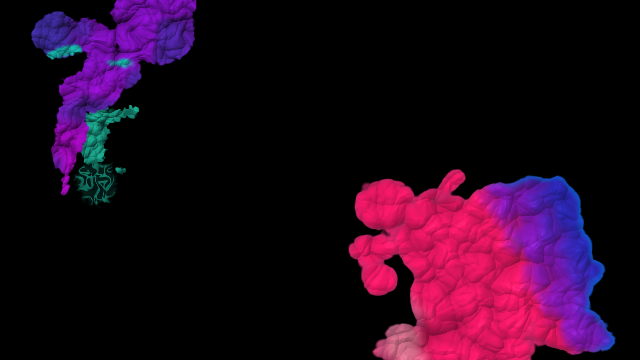
Reproduce this background procedurally as a WebGL 1 fragment shader.

```glsl
precision highp float;
// Two plumes of coloured ink on black: violet and teal hanging from the top left,
// pink turning to blue rising at the lower right. Smoothly joined ellipses give the
// mass, overlapping cellular puffs displace its edge and supply relief for lighting.
uniform vec2 u_resolution;

#define PINK_PUFF 8.5
#define VIOLET_PUFF 5.2
#define EDGE_SWELL 1.7
#define RELIEF 0.42
#define JOIN 1.6
#define WARP 1.5
#define LIGHT vec3(-0.42, 0.55, 0.72)

float hash(vec2 p) {
  p = fract(p * vec2(0.1031, 0.1137));
  p += dot(p, p.yx + 33.33);
  return fract((p.x + p.y) * p.x * 17.3);
}

float noise(vec2 p) {
  vec2 i = floor(p), f = fract(p);
  f = f * f * (3.0 - 2.0 * f);
  return mix(mix(hash(i), hash(i + vec2(1, 0)), f.x),
             mix(hash(i + vec2(0, 1)), hash(i + vec2(1, 1)), f.x), f.y);
}

// Tallest of the overlapping domes around p
float puffs(vec2 p) {
  vec2 cell = floor(p);
  float top = -1.0;
  for (int j = -1; j <= 1; j++)
    for (int i = -1; i <= 1; i++) {
      vec2 c = cell + vec2(i, j);
      vec2 r = p - c - vec2(hash(c + 11.0), hash(c + 47.0));
      top = max(top, 1.0 + 0.4 * hash(c + 83.0) - 1.6 * dot(r, r));
    }
  return top;
}

// Billow height, centred near zero; size is the width of a large puff
float billow(vec2 p, float size) {
  vec2 w = vec2(noise(p * 0.23), noise(p * 0.23 + 31.0)) - 0.5;
  vec2 q = (p + w * 2.0 * WARP) / size + 20.0;
  return puffs(q) + 0.36 * puffs(q * 2.3 + 7.0) + 0.1 * noise(q * 9.0) - 1.4;
}

float ellipse(vec2 p, vec2 c, vec2 r) {
  return (length((p - c) / r) - 1.0) * min(r.x, r.y);
}

float strand(vec2 p, vec2 a, vec2 b, float r) {
  vec2 v = b - a;
  return length(p - a - v * clamp(dot(p - a, v) / dot(v, v), 0.0, 1.0)) - r;
}

float join(float a, float b) {
  float h = max(JOIN - abs(a - b), 0.0) / JOIN;
  return min(a, b) - h * h * JOIN * 0.25;
}

float pinkMass(vec2 p) {
  float d = ellipse(p, vec2(107, 43), vec2(8.6, 8.4));
  d = join(d, ellipse(p, vec2(103.5, 31), vec2(6.6, 5)));
  d = join(d, ellipse(p, vec2(105.5, 22.5), vec2(5)));
  d = join(d, ellipse(p, vec2(124, 34), vec2(15, 12)));
  d = join(d, ellipse(p, vec2(138, 40.5), vec2(9.5, 8.3)));
  d = join(d, strand(p, vec2(117, 43), vec2(127, 50.5), 2.2));
  d = join(d, ellipse(p, vec2(132, 18), vec2(18, 19)));
  d = join(d, ellipse(p, vec2(127, 3), vec2(22, 10)));
  d = join(d, ellipse(p, vec2(150.5, 41.5), vec2(11, 10.5)));
  d = join(d, ellipse(p, vec2(154, 25), vec2(11, 18)));
  d = join(d, ellipse(p, vec2(163.5, 25.5), vec2(5, 3.5)));
  return join(d, ellipse(p, vec2(159, 7.5), vec2(12, 6.5)));
}

float violetMass(vec2 p) {
  float d = ellipse(p, vec2(43, 94), vec2(12.5, 12));
  d = join(d, ellipse(p, vec2(15.7, 90), vec2(6.6)));
  d = join(d, ellipse(p, vec2(25, 90), vec2(7.5, 4.6)));
  d = join(d, ellipse(p, vec2(31, 80.5), vec2(8, 6.5)));
  d = join(d, ellipse(p, vec2(24.5, 74.5), vec2(8, 6)));
  d = join(d, ellipse(p, vec2(20, 65), vec2(4.3, 7.5)));
  d = join(d, ellipse(p, vec2(18, 57), vec2(3.6, 4.8)));
  return max(join(d, strand(p, vec2(18.8, 53), vec2(17.6, 46), 0.8)), p.x - 54.5);
}

float tealMass(vec2 p) {
  float d = ellipse(p, vec2(26.5, 64), vec2(3.8, 7.5));
  d = join(d, ellipse(p, vec2(25.5, 57), vec2(3)));
  d = join(d, strand(p, vec2(28, 68), vec2(36.5, 68.5), 1.6));
  return min(d, ellipse(p, vec2(34.3, 52.3), vec2(1.6, 0.7)));
}

// Lit relief: x is the height, y the brightness
vec2 relief(vec2 p, float size) {
  float h = billow(p, size), e = 0.15;
  vec2 slope = vec2(billow(p + vec2(e, 0), size), billow(p + vec2(0, e), size)) - h;
  vec3 n = normalize(vec3(-slope / e * size * RELIEF, 1.0));
  return vec2(h, 0.55 + 0.4 * dot(n, normalize(LIGHT)) + 0.22 * h);
}

void main() {
  // Percent of canvas height, y upward
  vec2 p = gl_FragCoord.xy * 100.0 / u_resolution.y;
  float aa = 100.0 / u_resolution.y;
  vec3 col = vec3(0.0);

  // Teal ink and its unravelling threads
  vec2 small = relief(p, VIOLET_PUFF);
  vec3 teal = mix(vec3(0.02, 0.3, 0.3), vec3(0.12, 0.72, 0.6), small.y);
  float d = tealMass(p) - 1.2 * small.x + 1.2 * (noise(p * 1.3) - 0.5);
  col = mix(col, teal * small.y, smoothstep(aa, -aa, d));
  vec2 w = p + 3.0 * vec2(noise(p * 0.4), noise(p * 0.4 + 9.0));
  float thread = 1.0 - smoothstep(0.05, 0.22, abs(noise(w * vec2(0.9, 0.6)) - 0.5));
  float veil = smoothstep(0.8, -1.0, ellipse(p, vec2(27, 49.5), vec2(5.5, 6.0)) + 2.0 * noise(w) - 1.0);
  col = mix(col, teal * 0.8, veil * (0.2 + 0.7 * thread));

  // Violet plume with indigo left end and teal streaks
  d = max(violetMass(p) - 1.2 * small.x + 0.7 * (noise(p * 1.1) - 0.5), p.x - 54.5);
  vec3 ink = mix(vec3(0.7, 0.04, 0.8), vec3(0.55, 0.07, 0.82), smoothstep(55.0, 85.0, p.y));
  float indigo = smoothstep(26.0, 16.0, p.x) * smoothstep(78.0, 86.0, p.y);
  indigo = max(indigo, 0.75 * smoothstep(0.45, 0.8, noise(p * 0.13 + 4.0)));
  ink = mix(ink, vec3(0.26, 0.18, 0.66), indigo);
  float streak = min(strand(p, vec2(14, 84.5), vec2(21.5, 86.5), 1.3),
                     ellipse(p, vec2(33.5, 82.5), vec2(4, 1.6)) + 0.6);
  ink = mix(ink, vec3(0.1, 0.75, 0.72), smoothstep(0.7, -0.5, streak - small.x));
  col = mix(col, ink * small.y * 1.03, smoothstep(aa, -aa, d));

  // Pink plume, shaded through violet to blue toward the right
  vec2 large = relief(p, PINK_PUFF);
  d = pinkMass(p) - EDGE_SWELL * large.x;
  float across = p.x - 158.0 + 0.52 * p.y + 5.0 * large.x;
  ink = mix(vec3(1.0, 0.1, 0.42), vec3(0.55, 0.1, 0.76), smoothstep(-3.0, 6.0, across));
  ink = mix(ink, vec3(0.18, 0.16, 0.74), smoothstep(6.0, 21.0, across));
  float pale = smoothstep(11.0, 3.0, length((p - vec2(112, 6)) * vec2(1, 0.75)) - 3.0 * large.x);
  ink = mix(ink, vec3(0.86, 0.52, 0.6), pale * 0.85);
  ink *= mix(0.9, 1.0, large.y) * (0.45 + 0.58 * large.y);
  ink += vec3(0.14, 0.16, 0.15) * smoothstep(0.9, 1.2, large.y);
  float rim = smoothstep(-1.8, 0.0, d);
  vec3 rimColour = mix(vec3(0.5, 0.25, 0.42), vec3(0.03, 0.38, 0.8), smoothstep(0.0, 14.0, across));
  ink = mix(ink, rimColour, rim * mix(0.3, 0.75, smoothstep(2.0, 16.0, across)));
  col = mix(col, ink, smoothstep(aa, -aa, d));

  gl_FragColor = vec4(clamp(col, 0.0, 1.0), 1.0);
}
```
